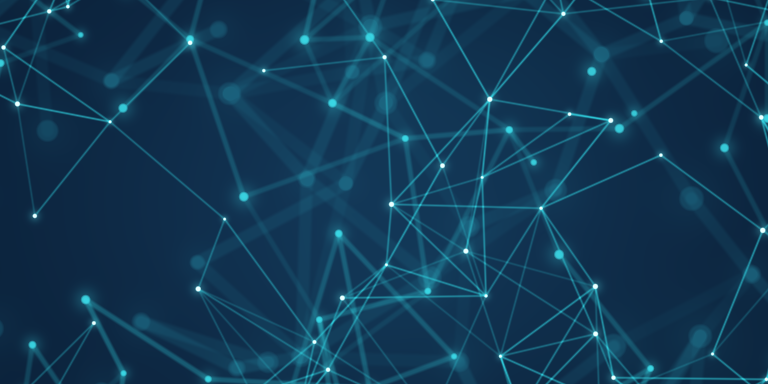
Give the GLSL for this background, as a WebGL 2 fragment shader.

```glsl
#version 300 es
precision highp float;
// A glowing web of nodes and links over a deep blue vignette.
// Three layers of jittered, rotated grids are joined by random short links;
// each layer has its own blur, from wide faint bands to fine bright threads.

uniform vec2 u_resolution;
out vec4 fragColor;

const int SIDE = 5;
const int COUNT = SIDE * SIDE;

const vec3 EDGE_BLUE   = vec3(0.040, 0.125, 0.220);
const vec3 CENTRE_BLUE = vec3(0.070, 0.205, 0.330);
const vec3 HAZE        = vec3(0.140, 0.550, 0.650);
const vec3 CYAN        = vec3(0.180, 0.800, 0.860);
const vec3 BRIGHT_CYAN = vec3(0.240, 0.880, 0.930);
const vec3 WHITE       = vec3(0.920, 1.000, 1.000);

float hash(vec2 p, float seed) {
    return fract(sin(dot(p, vec2(127.1, 311.7)) + seed * 74.7) * 43758.5453);
}

mat2 rotation(float angle) {
    float c = cos(angle), s = sin(angle);
    return mat2(c, s, -s, c);
}

float segmentDistance(vec2 p, vec2 a, vec2 b) {
    vec2 ab = b - a;
    float t = clamp(dot(p - a, ab) / dot(ab, ab), 0.0, 1.0);
    return length(p - a - ab * t);
}

float softFill(float dist, float radius, float blur) {
    return 1.0 - smoothstep(radius - blur, radius + blur, dist);
}

float blob(vec2 p, vec2 centre, vec2 radii) {
    vec2 d = (p - centre) / radii;
    return exp(-dot(d, d));
}

// Clusters where links are dense: lower centre, upper centre, lower right
float clusters(vec2 p) {
    return min(1.0, blob(p, vec2(1.00, 0.20), vec2(0.34, 0.26))
                  + blob(p, vec2(1.18, 0.76), vec2(0.42, 0.26))
                  + blob(p, vec2(1.80, 0.06), vec2(0.28, 0.18)));
}

// Chance that a node exists: open areas at the left and the lower right
float crowding(vec2 p) {
    float open = blob(p, vec2(0.34, 0.50), vec2(0.36, 0.17))
               + blob(p, vec2(1.68, 0.43), vec2(0.26, 0.13));
    return 0.84 - 0.72 * open + 0.12 * clusters(p);
}

// Node of a cell: canvas position in xy, size factor in z (zero when absent)
vec3 gridNode(vec2 cell, mat2 turn, float cellSize, float seed) {
    vec2 jitter = vec2(hash(cell, seed), hash(cell, seed + 1.3)) - 0.5;
    vec2 position = (cell + 0.5 + 0.95 * jitter) * turn * cellSize;
    float present = step(hash(cell, seed + 2.6), crowding(position));
    return vec3(position, present * mix(0.7, 1.3, hash(cell, seed + 3.9)));
}

// Coverage of one layer: links in x, nodes in y
vec2 network(vec2 p, float cellSize, float halfWidth, float radius,
             float blur, float linkChance, float seed) {
    mat2 turn = rotation(seed);
    vec2 home = floor(turn * p / cellSize);
    float reach = 1.9 * cellSize;
    vec3 nodes[COUNT];
    for (int i = 0; i < COUNT; i++) {
        vec2 offset = vec2(i % SIDE, i / SIDE) - 2.0;
        nodes[i] = gridNode(home + offset, turn, cellSize, seed);
    }
    vec2 cover = vec2(0.0);
    for (int i = 0; i < COUNT; i++) {
        vec3 a = nodes[i];
        if (a.z == 0.0) continue;
        float dist = length(p - a.xy), size = radius * a.z;
        float halo = 0.25 * exp(-pow(dist / (2.5 * size), 2.0));
        cover.y = max(cover.y, max(softFill(dist, size, blur), halo));
        for (int j = i + 1; j < COUNT; j++) {
            vec3 b = nodes[j];
            float span = distance(a.xy, b.xy);
            if (b.z == 0.0 || span > reach) continue;
            // The size factors identify a pair, whatever its order
            vec2 pair = vec2(a.z + b.z, a.z * b.z) * 10.0;
            float busy = clusters(0.5 * (a.xy + b.xy));
            if (hash(pair, seed) > linkChance * (0.75 + 0.75 * busy)) continue;
            float strength = mix(0.3, 1.0, hash(pair, seed + 5.2));
            strength *= 1.0 - 0.3 * span / reach;
            float d = segmentDistance(p, a.xy, b.xy);
            cover.x += strength * softFill(d, halfWidth, blur);
        }
    }
    return min(cover, vec2(1.6, 1.0));
}

void main() {
    vec2 p = gl_FragCoord.xy / u_resolution.y;
    float aspect = u_resolution.x / u_resolution.y;
    float pixel = 1.0 / u_resolution.y;

    // Vignette, with a faint glow around the clusters
    float light = blob(p, vec2(0.5 * aspect, 0.48), vec2(0.42 * aspect, 0.62));
    vec3 color = mix(EDGE_BLUE, CENTRE_BLUE, light);
    color = mix(color, HAZE, 0.05 * clusters(p));

    // Far layer: wide hazy bands and pale discs
    vec2 far = network(p, 0.25, 0.016, 0.026, 0.006, 0.42, 2.3);
    color = mix(color, HAZE, 0.22 * far.x);
    color = mix(color, HAZE, 0.28 * far.y);

    // Middle layer: soft beams and cyan dots
    vec2 middle = network(p, 0.25, 0.0065, 0.0100, 0.0045, 0.43, 4.1);
    color = mix(color, CYAN, 0.40 * middle.x);
    color = mix(color, BRIGHT_CYAN, 0.85 * middle.y);

    // Near layer: fine threads and small white points
    vec2 near = network(p, 0.215, 0.0023, 0.0058, max(0.003, 0.7 * pixel), 0.48, 0.6);
    color = mix(color, CYAN, min(0.9 * near.x, 0.95));
    color = mix(color, mix(BRIGHT_CYAN, WHITE, near.y), near.y);

    fragColor = vec4(color, 1.0);
}
```
